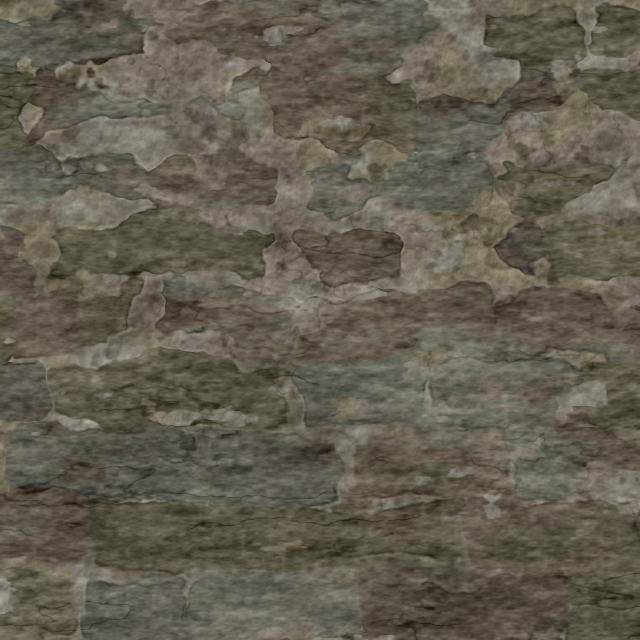
A Shadertoy shader for this texture:

```glsl
// Weathered rubble wall: uneven courses of dark layered stones, with crumbling
// pale mortar that smears over the stones in the upper half.
// Warped rounded boxes give the stones; stretched noise gives strata and cracks.

const float ROWS = 9.0;            // courses per canvas height
const float STONE_WIDTH = 0.25;    // mean stone length
const float CORNER = 0.022;        // stone corner radius
const float JOINT_THIN = 0.004;    // mortar inset, lower wall
const float JOINT_WIDE = 0.021;    // mortar inset, upper wall
const float RELIEF = 0.40;         // strength of the side lighting
const float GRAIN = 0.16;          // strength of the fine speckle
const float CRACK_DEPTH = 0.10;

const vec3 OLIVE = vec3(0.355, 0.340, 0.268);
const vec3 BROWN = vec3(0.375, 0.332, 0.285);
const vec3 SLATE = vec3(0.362, 0.364, 0.325);
const vec3 OCHRE = vec3(0.470, 0.440, 0.355);
const vec3 PALE  = vec3(0.525, 0.508, 0.470);
const vec3 ROSE  = vec3(0.470, 0.430, 0.395);

float hash(vec2 p) {
    vec3 q = fract(p.xyx * 0.1031);
    q += dot(q, q.yzx + 33.33);
    return fract((q.x + q.y) * q.z);
}

float noise(vec2 p) {
    vec2 i = floor(p), f = fract(p);
    f = f * f * (3.0 - 2.0 * f);
    return mix(mix(hash(i), hash(i + vec2(1, 0)), f.x),
               mix(hash(i + vec2(0, 1)), hash(i + vec2(1, 1)), f.x), f.y);
}

// Layered noise, centred on 0.5
float fbm(vec2 p, int octaves) {
    float sum = 0.0, amp = 0.5, total = 0.0;
    for (int i = 0; i < octaves; i++) {
        sum += amp * noise(p);
        total += amp;
        amp *= 0.5;
        p = p * 2.03 + 17.3;
    }
    return sum / total;
}

// Thin wandering line where layered noise crosses its middle value
float veins(vec2 p, float width) {
    return 1.0 - smoothstep(0.0, width, abs(fbm(p, 4) - 0.5));
}

// Left edge of a stone, in units of the stone width
float jointX(float column, float row) {
    return column + 0.6 * hash(vec2(column, row) + 5.0);
}

// Signed distance to the stone at p; id receives its cell
float stoneDistance(vec2 p, out vec2 id) {
    float rowHeight = 1.0 / ROWS;
    float row = floor(p.y * ROWS);
    float x = p.x / STONE_WIDTH + 0.55 * row;
    float column = floor(x);
    if (x < jointX(column, row)) column -= 1.0;
    id = vec2(column, row);
    float left = jointX(column, row), right = jointX(column + 1.0, row);
    vec2 halfSize = 0.5 * vec2((right - left) * STONE_WIDTH, rowHeight);
    vec2 local = vec2((x - 0.5 * (left + right)) * STONE_WIDTH,
                      p.y - (row + 0.5) * rowHeight);
    vec2 q = abs(local) - halfSize + CORNER;
    return length(max(q, 0.0)) + min(max(q.x, q.y), 0.0) - CORNER;
}

// Surface height: flat strata on stone, round lumps on mortar
float height(vec2 p, float mortar) {
    return mix(fbm(p * vec2(24.0, 62.0), 4), fbm(p * 42.0 + 9.0, 4), mortar);
}

void mainImage(out vec4 fragColor, in vec2 fragCoord) {
    vec2 p = fragCoord / iResolution.y;

    // Warped stone layout
    vec2 broad = vec2(noise(p * 5.0), noise(p * 4.0 + 31.0)) - 0.5;
    vec2 ragged = vec2(fbm(p * 22.0 + 3.0, 4), fbm(p * 22.0 + 57.0, 4)) - 0.5;
    vec2 id;
    float d = stoneDistance(p + broad * vec2(0.06, 0.05) + ragged * 0.028, id);

    // Mortar cover: narrow joints below, wide smears above
    float blotch = fbm(p * vec2(7.0, 10.0) + 71.0, 5) - 0.5;
    float upper = smoothstep(0.40, 0.62, p.y + 0.5 * (noise(p * 3.0 + 13.0) - 0.5));
    float cover = d + mix(JOINT_THIN, JOINT_WIDE, upper) + blotch * mix(0.07, 0.17, upper);
    float mortar = smoothstep(-0.003, 0.003, cover);
    float patches = smoothstep(0.42, 0.60, fbm(p * vec2(9.0, 14.0) + 23.0, 4));
    mortar *= mix(0.25 + 0.65 * patches, 0.75 + 0.25 * patches, upper);

    // Loose pale flakes on the lower stones
    float flakes = smoothstep(0.69, 0.73, fbm(p * vec2(9.0, 20.0) + 91.0, 5));
    mortar = max(mortar, 0.9 * flakes);

    // Stone colour, one tint per stone with drifting stains
    float tint = hash(id + 40.0);
    float stain = fbm(p * vec2(6.0, 12.0) + 7.0, 4) - 0.5;
    vec3 stone = mix(OLIVE, BROWN, smoothstep(0.25, 0.60, tint + stain));
    stone = mix(stone, SLATE, smoothstep(0.60, 0.85, tint + stain));
    stone *= 0.93 + 0.14 * hash(id + 80.0) + 0.45 * stain;

    // Mortar colour
    float hue = fbm(p * 8.0 + 47.0, 4);
    vec3 lime = mix(OCHRE, ROSE, smoothstep(0.40, 0.52, hue));
    lime = mix(lime, PALE, smoothstep(0.46, 0.62, fbm(p * 13.0 + 67.0, 4)));
    vec3 color = mix(stone, lime, mortar);

    // Side light and speckle
    vec2 toLight = vec2(-0.0018, 0.0030);
    float shade = RELIEF * (height(p, mortar) - height(p + toLight, mortar));
    shade += GRAIN * (fbm(p * vec2(95.0, 120.0) + 11.0, 2) - 0.5);
    shade += 0.20 * (fbm(p * vec2(14.0, 44.0) + 29.0, 4) - 0.5);

    // Cracks along the strata, pits and outlines in the mortar
    float broken = smoothstep(0.40, 0.62, noise(p * vec2(9.0, 16.0) + 19.0));
    float cracks = broken * veins(p * vec2(7.0, 24.0) + ragged * 0.5, 0.04);
    float lumps = 0.7 * broken * veins(p * 17.0 + 37.0, 0.035);
    float pits = smoothstep(0.40, 0.28, fbm(p * 34.0 + 53.0, 3));
    shade -= CRACK_DEPTH * mix(cracks, lumps + pits, mortar);

    // Dark contour under the mortar edge, pale rim on it
    float worn = smoothstep(0.35, 0.65, noise(p * 18.0 + 61.0));
    shade -= 0.07 * worn * exp(-pow((cover + 0.003) / 0.003, 2.0));
    shade += 0.05 * worn * exp(-pow((cover - 0.004) / 0.004, 2.0));

    fragColor = vec4(clamp(color + shade * vec3(1.0, 0.98, 0.92), 0.0, 1.0), 1.0);
}
```
